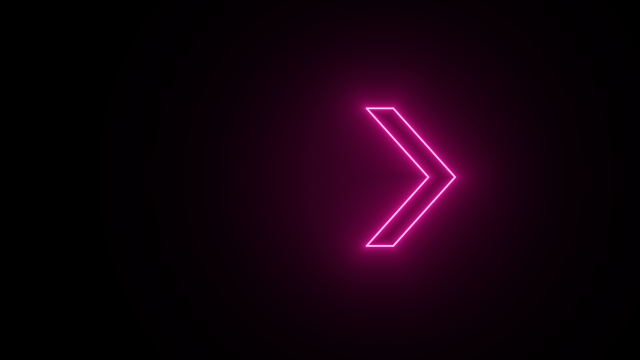
Give the GLSL for this background, as a Shadertoy shader.

```glsl
// Draws a neon chevron outline pointing right, with a magenta glow on black.

// Layout, in units of canvas height
const vec2 CHEVRON_CENTER = vec2(1.0185, 0.508); // left edge, axis of symmetry
const float ARM_HEIGHT = 0.191;
const float ARM_WIDTH = 0.0741;
const float ARM_REACH = 0.1715;
const float TUBE_RADIUS = 0.0024;

// Glow layers: strength and falloff distance
const vec2 HALO_OFFSET = vec2(0.046, 0.0);
const float HALO_STRENGTH = 0.23;
const float HALO_RADIUS = 0.36;
const float BLOOM_STRENGTH = 0.36;
const float BLOOM_RADIUS = 0.055;
const float RIM_STRENGTH = 0.36;
const float RIM_RADIUS = 0.009;

// Colours
const vec3 BACKGROUND = vec3(0.004, 0.0, 0.004);
const vec3 GLOW_COLOR = vec3(1.0, 0.012, 0.61);
const vec3 RIM_COLOR = vec3(1.0, 0.22, 0.78);
const vec3 CORE_COLOR = vec3(1.0, 0.76, 0.98);

float segmentDistance(vec2 p, vec2 a, vec2 b) {
    vec2 along = b - a;
    float t = clamp(dot(p - a, along) / dot(along, along), 0.0, 1.0);
    return length(p - a - t * along);
}

// Distance to the outline; the lower half mirrors the upper half
float chevronDistance(vec2 p) {
    p.y = abs(p.y);
    vec2 outerTop = vec2(ARM_WIDTH, ARM_HEIGHT);
    vec2 innerTop = vec2(0.0, ARM_HEIGHT);
    float cap = segmentDistance(p, innerTop, outerTop);
    float outer = segmentDistance(p, outerTop, vec2(ARM_WIDTH + ARM_REACH, 0.0));
    float inner = segmentDistance(p, innerTop, vec2(ARM_REACH, 0.0));
    return min(cap, min(outer, inner));
}

void mainImage(out vec4 fragColor, in vec2 fragCoord) {
    // Height units, measured from the horizontal middle so the aspect may vary
    vec2 uv = fragCoord / iResolution.y;
    uv.x += 8.0 / 9.0 - 0.5 * iResolution.x / iResolution.y;
    vec2 p = uv - CHEVRON_CENTER;
    float pixel = 1.0 / iResolution.y;
    float d = chevronDistance(p);

    // Wide halo, medium bloom and tight rim
    float haloDistance = length(p - HALO_OFFSET) / HALO_RADIUS;
    float halo = HALO_STRENGTH * exp(-haloDistance * haloDistance);
    float bloom = BLOOM_STRENGTH * exp(-d / BLOOM_RADIUS);
    float rim = RIM_STRENGTH * exp(-d / RIM_RADIUS);
    vec3 color = BACKGROUND + GLOW_COLOR * (halo + bloom) + RIM_COLOR * rim;

    // Bright tube core
    float core = 1.0 - smoothstep(TUBE_RADIUS - 0.7 * pixel, TUBE_RADIUS + 0.7 * pixel, d);
    color = mix(color, CORE_COLOR, core);

    fragColor = vec4(clamp(color, 0.0, 1.0), 1.0);
}
```
